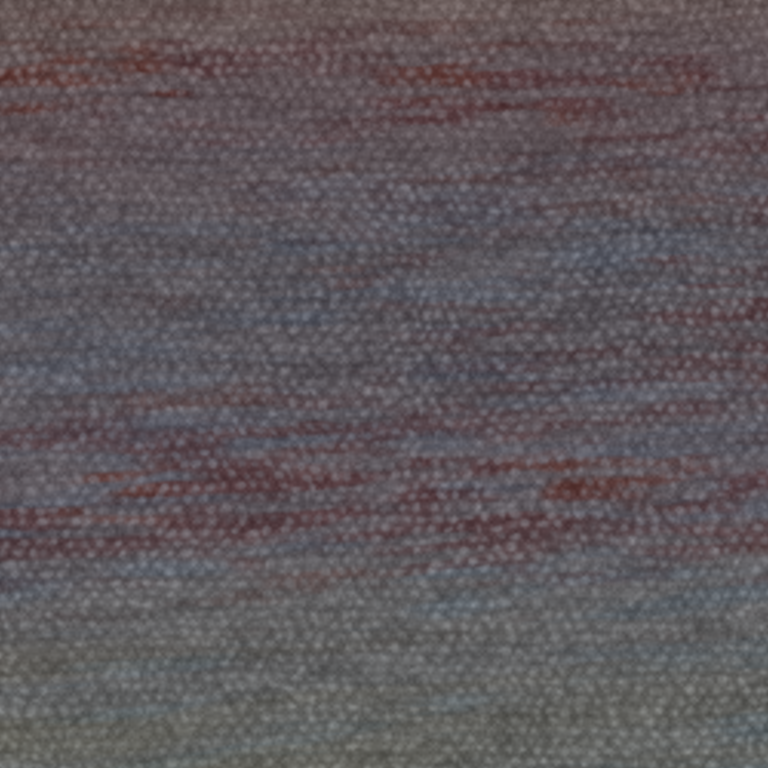
A Shadertoy shader for this texture:

```glsl
// Muted woven canvas: staggered rows of soft thread bumps over a hazy vertical
// gradient, crossed by slightly rising rust, maroon and blue dry-brush streaks.
// Bumps are summed Gaussians on a jittered lattice; streaks are stretched noise.

float hash(vec2 p) {
    vec3 q = fract(vec3(p.xyx) * 0.1031);
    q += dot(q, q.yzx + 33.33);
    return fract((q.x + q.y) * q.z);
}

float noise(vec2 p) {
    vec2 i = floor(p), f = fract(p);
    f = f * f * (3.0 - 2.0 * f);
    return mix(mix(hash(i), hash(i + vec2(1, 0)), f.x),
               mix(hash(i + vec2(0, 1)), hash(i + vec2(1, 1)), f.x), f.y);
}

float fbm(vec2 p) {
    float sum = 0.0, amp = 0.5;
    for (int i = 0; i < 4; i++) {
        sum += amp * noise(p);
        p = p * 2.03 + 17.3;
        amp *= 0.5;
    }
    return sum / 0.9375;
}

// Height of the thread bumps, low in the gaps and about 1 on the crowns
float weave(vec2 uv) {
    vec2 p = uv * vec2(50.0, 72.0);
    p += vec2(1.2, 1.0) * (vec2(noise(uv * 8.0), noise(uv * 7.0 + 40.0)) - 0.5);
    p += 0.35 * (vec2(noise(uv * 60.0 + 9.0), noise(uv * 60.0 + 80.0)) - 0.5);
    float height = 0.0;
    for (int j = -1; j <= 1; j++) {
        float row = floor(p.y) + float(j);
        float shift = 0.5 * mod(row, 2.0) + 0.3 * (hash(vec2(row, 5.0)) - 0.5);
        float column = floor(p.x - shift);
        for (int i = -1; i <= 1; i++) {
            vec2 cell = vec2(column + float(i), row);
            vec2 jitter = vec2(hash(cell + 11.0), hash(cell + 71.0)) - 0.5;
            vec2 d = p - cell - vec2(shift + 0.5, 0.5) - 0.25 * jitter;
            d /= vec2(0.36, 0.44);
            height += (0.6 + 0.6 * hash(cell + 131.0)) * exp(-dot(d, d));
        }
    }
    return height;
}

// Broad wash from grey-green at the bottom to warm brown at the top
vec3 wash(vec2 uv) {
    float y = uv.y + 0.08 * (fbm(uv * vec2(2.0, 5.0)) - 0.5) - 0.04 * (uv.x - 0.5);
    vec3 color = mix(vec3(0.388, 0.396, 0.392), vec3(0.384, 0.384, 0.392), smoothstep(0.0, 0.22, y));
    color = mix(color, vec3(0.372, 0.350, 0.374), smoothstep(0.2, 0.36, y));
    color = mix(color, vec3(0.354, 0.338, 0.360), smoothstep(0.38, 0.6, y));
    color = mix(color, vec3(0.382, 0.334, 0.350), smoothstep(0.65, 0.86, y));
    return mix(color, vec3(0.408, 0.352, 0.346), smoothstep(0.88, 1.0, y));
}

void mainImage(out vec4 fragColor, in vec2 fragCoord) {
    vec2 uv = fragCoord / iResolution.xy;
    float bumps = weave(uv);
    float gaps = 1.0 - smoothstep(0.25, 0.9, bumps);
    vec3 color = wash(uv);

    // Streak space: long in x, thin in y, rising gently to the right
    float lift = 0.06 * uv.x * (1.3 - uv.y) + 0.02 * noise(uv * vec2(2.5, 4.0));
    vec2 streak = vec2(uv.x, uv.y - lift);

    // Faint olive and blue tints drifting through the wash
    float olive = smoothstep(0.4, 0.7, fbm(streak * vec2(2.0, 24.0) + 3.0));
    olive *= (1.0 - smoothstep(0.1, 0.25, uv.y)) * (1.0 - 0.6 * uv.x);
    color += olive * vec3(0.0, -0.01, -0.035);
    float blue = smoothstep(0.48, 0.8, fbm(streak * vec2(5.0, 38.0) + 60.0));
    blue *= 1.0 - smoothstep(0.65, 0.95, uv.y);
    color += blue * vec3(-0.015, 0.012, 0.032);

    // Thin red strokes gather in patchy bands, deepest in the gaps
    float band = exp(-pow((uv.y - 0.88) / 0.09, 2.0))
               + 0.9 * exp(-pow((uv.y - 0.36) / 0.12, 2.0))
               + 0.8 * uv.x * exp(-pow((uv.y - 0.62) / 0.13, 2.0));
    float patches = fbm(streak * vec2(3.0, 14.0) + 33.0);
    float strokes = 0.6 * noise(streak * vec2(9.0, 74.0) + 20.0)
                  + 0.4 * noise(streak * vec2(22.0, 90.0) + 90.0);
    float red = smoothstep(0.42, 0.85, strokes + 0.7 * (patches - 0.48) + 0.1 * (band - 0.5));
    red *= min(band, 1.0) * (0.45 + 0.55 * gaps);
    float rust = smoothstep(0.5, 0.85, noise(uv * vec2(7.0, 18.0) + 8.0));
    vec3 pigment = mix(vec3(0.345, 0.225, 0.240), vec3(0.40, 0.235, 0.215), rust);
    color = mix(color, pigment, 0.85 * red);

    // Relief of the weave, dark thread lines between rows
    float relief = 0.09 + 0.07 * noise(uv * vec2(5.0, 12.0) + 30.0);
    color += relief * (bumps - 0.45) * vec3(0.96, 1.0, 1.02);
    color += 0.06 * (noise(streak * vec2(12.0, 80.0) + 140.0) - 0.5);

    // Fine grain of the fibres at two sizes
    color += 0.045 * (noise(uv * 130.0 + 15.0) - 0.5);
    color += 0.055 * (noise(uv * 250.0) - 0.5);

    fragColor = vec4(clamp(color, 0.0, 1.0), 1.0);
}
```
